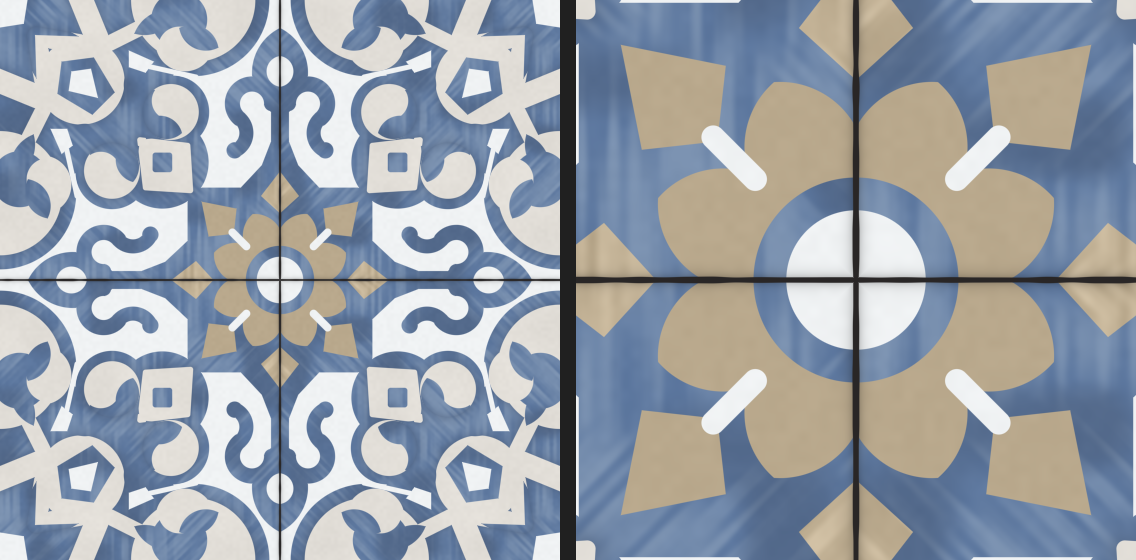
Left: the whole. Right: its middle third, enlarged.
Write a Shadertoy shader that draws this pattern.

```glsl
// Two by two mirrored ceramic tiles: blue scrolls, cream straps and a gold rosette
const float PI = 3.14159265;
const vec3 WHITE = vec3(.94, .95, .955), CREAM = vec3(.885, .87, .845);
const vec3 BLUE = vec3(.36, .465, .62), PALE_BLUE = vec3(.56, .64, .74);
const vec3 DARK_BLUE = vec3(.29, .36, .47), GOLD = vec3(.725, .66, .55);
const vec3 GROUT = vec3(.16, .15, .15);

float hash(vec2 p) {
  vec3 h = fract(p.xyx * .1031);
  h += dot(h, h.yzx + 33.33);
  return fract((h.x + h.y) * h.z);
}
float noise(vec2 p) {
  vec2 i = floor(p), f = fract(p);
  f = f * f * (3. - 2. * f);
  return mix(mix(hash(i), hash(i + vec2(1, 0)), f.x),
    mix(hash(i + vec2(0, 1)), hash(i + 1.), f.x), f.y);
}

// Signed distances
float disc(vec2 p, vec2 c, float r) { return length(p - c) - r; }
float bar(vec2 p, vec2 a, vec2 b, float r) {
  vec2 e = b - a;
  return length(p - a - e * clamp(dot(p - a, e) / dot(e, e), 0., 1.)) - r;
}
float leaf(vec2 p, vec2 a, vec2 b, float w) {
  float r = .5 * length(b - a), d = .5 * (r * r - w * w) / w;
  vec2 v = normalize(b - a), m = p - .5 * (a + b);
  vec2 q = abs(vec2(dot(m, vec2(-v.y, v.x)), dot(m, v)));
  return r * q.x < d * (q.y - r) ? length(q - vec2(0, r)) : length(q + vec2(d, 0)) - d - w;
}
float arc(vec2 p, vec2 c, float mid, float span, float r, float w) {
  vec2 m = vec2(cos(mid), sin(mid));
  p -= c;
  p = vec2(dot(p, m), abs(dot(p, vec2(-m.y, m.x))));
  return (atan(p.y, p.x) < span ? abs(length(p) - r)
    : length(p - r * vec2(cos(span), sin(span)))) - w;
}
float polygon(vec2 p, vec2 v[6]) {
  float d = 1e3, s = 1.;
  for (int i = 0, j = 5; i < 6; j = i, i++) {
    vec2 e = v[j] - v[i], w = p - v[i];
    d = min(d, bar(p, v[i], v[j], 0.));
    bvec3 c = bvec3(p.y >= v[i].y, p.y < v[j].y, e.x * w.y > e.y * w.x);
    if (all(c) || all(not(c))) s = -s;
  }
  return s * d;
}
float quad(vec2 p, vec2 a, vec2 b, vec2 c, vec2 d) {
  return polygon(p, vec2[6](a, .5 * (a + b), b, c, .5 * (c + d), d));
}
// Kite along the tile diagonal
float kite(vec2 p, float near, vec2 side, float far) {
  return quad(p, vec2(near), side, vec2(far), side.yx);
}
float comma(vec2 p, vec2 head, float r, vec2 bite, float biteR, vec2 tip, vec2 tail) {
  float d = max(disc(p, head, r), -disc(p, bite, biteR));
  d = min(d, leaf(p, head - vec2(.03, 0), tip, .035));
  return min(d, leaf(p, head + vec2(.03, 0), tail, .04));
}
vec3 paint(vec3 under, vec3 ink, float d, float aa) {
  return mix(under, ink, 1. - smoothstep(-aa, aa, d));
}
// Brush strokes in two directions, swapped by broad patches
float brush(vec2 p, float seed) {
  float s = noise(vec2(p.x + p.y, p.y - p.x) * vec2(5, 65) + seed);
  float t = noise(p * vec2(80, 6) + seed);
  return mix(s, t, smoothstep(.35, .65, noise(p * 6. + seed)));
}
// Blue ground: corner lobes, arm and scroll
float blueGround(vec2 t) {
  float d = min(t.y - .62, disc(t, vec2(0, .69), .272));
  d = min(d, min(disc(t, vec2(.4, .617), .13), disc(t, vec2(.58), .165)));
  d = min(d, polygon(t, vec2[6](vec2(.67, .55), vec2(.67, .86), vec2(.59, .935),
    vec2(.5, .97), vec2(.5, 1.1), vec2(1.3, 1.1))));
  vec2 curl = vec2(.37, .9);
  float arm = max(leaf(t, vec2(.1, 1), vec2(.42, 1), .1), -disc(t, curl, .043));
  arm = min(arm, bar(t, vec2(.3, 1), vec2(.6, 1), .032));
  arm = min(arm, arc(t, curl, -.86 * PI, .64 * PI, .07, .027));
  arm = min(arm, arc(t, vec2(.475, .81), .455 * PI, .317 * PI, .07, .025));
  arm = min(arm, disc(t, vec2(.537, .838), .029));
  return min(d, max(arm, -leaf(t, vec2(.2, 1), vec2(.31, 1), .048)));
}
float creamStraps(vec2 t) {
  vec2 node = vec2(.17, .36);
  float d = min(bar(t, vec2(-.05, .27), node, .042), bar(t, node, vec2(.13), .035));
  d = min(d, min(bar(t, node, vec2(.1, .5), .028), disc(t, vec2(.29), .155)));
  d = min(d, min(disc(t, vec2(0, .69), .222), disc(t, vec2(.15, .66), .105)));
  d = min(d, disc(t, vec2(.4, .61), .1));
  return min(d, kite(t, .5, vec2(.52, .67), .68) - .01);
}
float blueInlay(vec2 t) {
  float d = comma(t, vec2(.07, .64), .1, vec2(.17, .64), .075, vec2(.12, .48), vec2(.17, .78));
  d = min(d, comma(t, vec2(.405, .515), .092, vec2(.36, .61), .068, vec2(.27, .45), vec2(.475, .65)));
  d = max(d, -bar(t, vec2(.36), vec2(.5), .022));
  d = min(d, polygon(t, vec2[6](vec2(.22), vec2(.205, .335), vec2(.33, .41),
    vec2(.37), vec2(.41, .33), vec2(.335, .205))));
  d = min(d, kite(t, -.1, vec2(.13, .28), .125));
  return min(d, kite(t, .555, vec2(.555, .605), .605) - .01);
}
float whiteInlay(vec2 t) {
  float d = min(kite(t, .255, vec2(.245, .325), .35), kite(t, -.1, vec2(-.01, .1), .085));
  d = min(d, quad(t, vec2(.18, .46), vec2(.24, .46), vec2(.26, .52), vec2(.22, .55)));
  return min(d, bar(t, vec2(.235, .52), vec2(.275, .7), .009));
}

void mainImage(out vec4 fragColor, in vec2 fragCoord) {
  vec2 uv = fragCoord / iResolution.xy, q = abs(2. * uv - 1.);
  float aa = 1.5 / iResolution.y, seed = 17. * hash(floor(2. * uv) + 3.);
  vec2 c = vec2(max(q.x, q.y), min(q.x, q.y)), t = 1. - c; // from centre, from corner

  // Hand-brushed blue
  float stroke = brush(q, seed), cloud = noise(q * 9. + seed);
  vec3 blue = mix(BLUE, PALE_BLUE, .65 * smoothstep(.3, .95, .6 * stroke + .5 * cloud));
  blue = mix(blue, DARK_BLUE, .5 - .5 * smoothstep(.1, .5, cloud));

  // Ground, shaded straps and inlays
  float ground = blueGround(t), strap = creamStraps(t);
  blue = mix(blue, DARK_BLUE, .4 * exp(-abs(strap) * 60.));
  vec3 col = paint(WHITE, blue, ground, aa);
  col = paint(col, CREAM + .03 * (cloud - .5), strap, aa);
  col = paint(col, blue, blueInlay(t), aa);
  col = paint(col, WHITE, whiteInlay(t), aa);

  // Eight-petal rosette with kites
  float r = length(c), a = mod(atan(c.y, c.x), PI / 4.) - PI / 8.;
  float petals = leaf(r * vec2(cos(a), sin(a)), vec2(.06, 0), vec2(.255, 0), .07);
  petals = min(min(petals, r - .15), kite(c, .165, vec2(.255, .155), .28));
  col = paint(col, GOLD, petals, aa);
  float axisKite = quad(c, vec2(.238, 0), vec2(.3, .068), vec2(.388, 0), vec2(.3, -.068));
  col = paint(col, GOLD + .12 * stroke - .02, axisKite, aa);
  col = paint(col, WHITE, bar(c, vec2(.12), vec2(.17), .014), aa);
  col = paint(paint(col, blue, r - .122, aa), WHITE, r - .083, aa);

  // Glaze grain and worn grout joint
  col += .018 * (noise(uv * 160.) - .5);
  float joint = c.y - .0028 - .0015 * noise(uv * 70.);
  col *= 1. - .2 * exp(-max(joint, 0.) * 180.);
  fragColor = vec4(paint(col, GROUT, joint, aa), 1);
}
```
